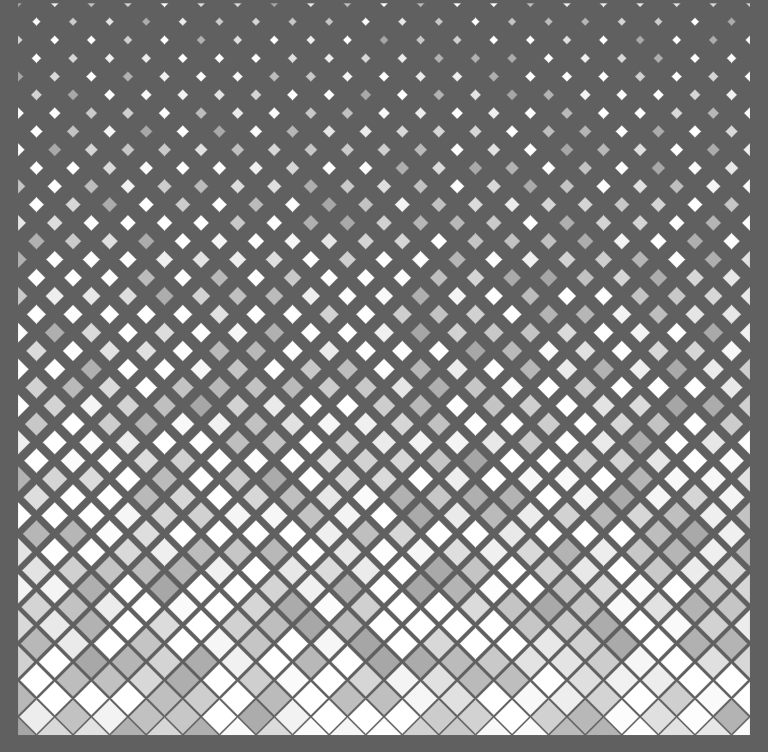
A Shadertoy shader for this pattern:

```glsl
// Halftone lattice of randomly shaded diamonds that grow toward the bottom of a gray panel.

float hash(vec2 cell) {
    return fract(sin(dot(cell, vec2(127.1, 311.7))) * 43758.545);
}

void mainImage(out vec4 fragColor, in vec2 fragCoord) {
    // Square panel, centred across the canvas, 40 half-cells on each side
    vec2 p = (fragCoord - 0.5 * iResolution.xy) / iResolution.y;
    vec2 grid = (p + vec2(0.4865, 0.4775)) / 0.973 * 40.0;
    float pixel = 40.0 / (0.973 * iResolution.y);

    // Nearest centre of the staggered lattice, found on diagonal axes
    vec2 diagonal = floor(0.5 * vec2(grid.x + grid.y, grid.x - grid.y) + 0.5);
    vec2 center = vec2(diagonal.x + diagonal.y, diagonal.x - diagonal.y);

    // Diamond radius shrinks steadily with height
    vec2 offset = abs(grid - center);
    float radius = 0.95 - 0.0188 * center.y;
    float edge = (offset.x + offset.y - radius) * 0.7071;
    float diamond = 1.0 - smoothstep(-0.75 * pixel, 0.75 * pixel, edge);

    // Clip partial diamonds at the panel border
    vec2 border = abs(grid - 20.0) - 20.0;
    float panel = 1.0 - smoothstep(-0.5 * pixel, 0.5 * pixel, max(border.x, border.y));

    // Random gray per diamond, with many saturating to white
    float shade = min(mix(0.65, 1.12, hash(center)), 1.0);
    float gray = mix(0.376, shade, diamond * panel);
    fragColor = vec4(vec3(gray), 1.0);
}
```
